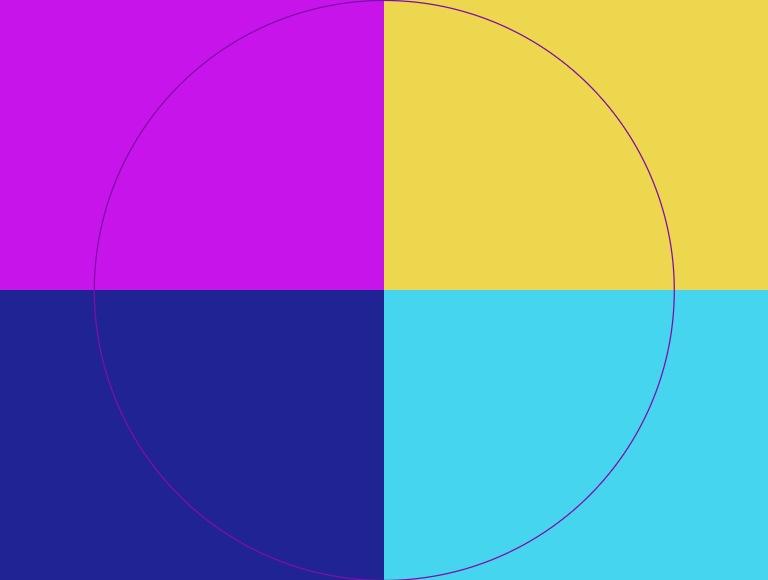
Reproduce this background procedurally as a WebGL 1 fragment shader.

```glsl
precision highp float;

uniform vec2 u_resolution;

const vec3 NAVY = vec3(0.125, 0.137, 0.580);
const vec3 MAGENTA = vec3(0.780, 0.078, 0.918);
const vec3 CYAN = vec3(0.275, 0.835, 0.935);
const vec3 YELLOW = vec3(0.930, 0.843, 0.306);
const vec3 PURPLE = vec3(0.500, 0.050, 0.660);

// Antialiased coverage: 0 below the edge, 1 above it
float coverage(float signedDist, float pixel) {
  return clamp(signedDist / pixel + 0.5, 0.0, 1.0);
}

// Four flat panels meeting at the origin
vec3 quadrants(vec2 p, float pixel) {
  float right = coverage(p.x, pixel);
  float upper = coverage(p.y, pixel);
  return mix(mix(NAVY, CYAN, right), mix(MAGENTA, YELLOW, right), upper);
}

// Thin circular outline
float ring(vec2 p, vec2 center, float radius, float width, float pixel) {
  float dist = abs(length(p - center) - radius);
  float line = max(width, pixel);
  return coverage(0.5 * line - dist, pixel) * width / line;
}

void main() {
  // Height spans -0.5 to 0.5
  float pixel = 1.0 / u_resolution.y;
  vec2 p = (gl_FragCoord.xy - 0.5 * u_resolution) * pixel;

  vec3 color = quadrants(p, pixel);
  float outline = ring(p, vec2(0.0005, -0.0008), 0.5, 0.0022, pixel);
  color = mix(color, PURPLE, outline);

  gl_FragColor = vec4(color, 1.0);
}
```
